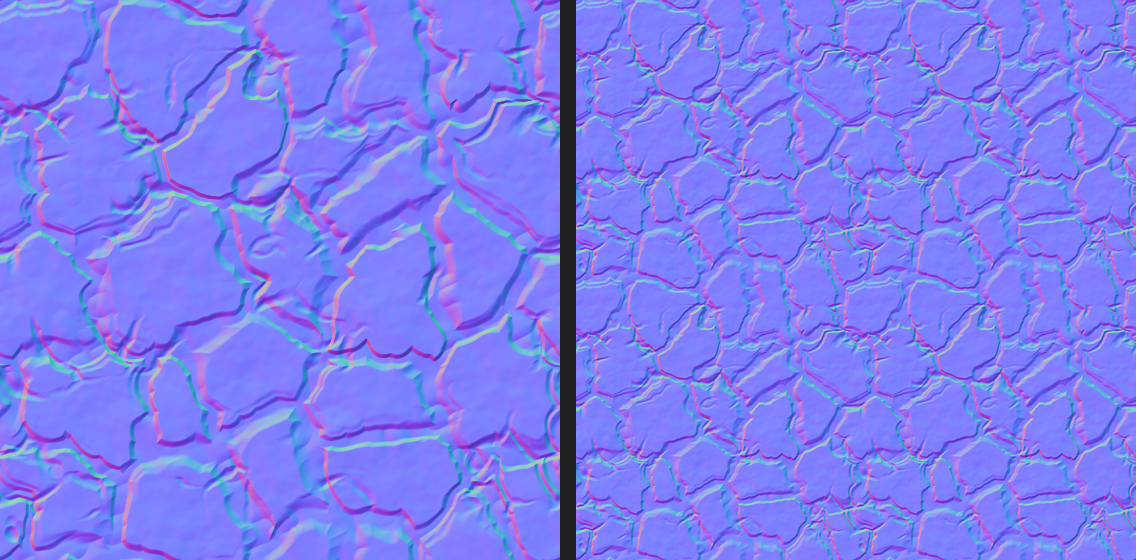
Left: one tile. Right: repeated 2 by 2.
Write a three.js fragment shader that draws this texture map.

```glsl
varying vec2 vUv;

const float DEPTH = 0.0145;   // crack depth in canvas units
const float TEXEL = 0.0017;   // half width of the slope filter

vec2 hash2(vec2 p) {
  vec3 q = fract(vec3(p.xyx) * vec3(0.1031, 0.1030, 0.0973));
  q += dot(q, q.yzx + 33.33);
  return fract((q.xx + q.yz) * q.zy);
}

// Value noise with n repeats across the tile
float noise(vec2 p, float n, float seed) {
  vec2 cell = floor(p * n);
  vec2 f = fract(p * n);
  f = f * f * f * (f * (f * 6.0 - 15.0) + 10.0);
  float a = hash2(mod(cell, n) + seed).x;
  float b = hash2(mod(cell + vec2(1.0, 0.0), n) + seed).x;
  float c = hash2(mod(cell + vec2(0.0, 1.0), n) + seed).x;
  float d = hash2(mod(cell + 1.0, n) + seed).x;
  return mix(mix(a, b, f.x), mix(c, d, f.x), f.y);
}

// Noise folded into sharp creases
float crease(vec2 p, float n, float seed) {
  return abs(2.0 * noise(p, n, seed) - 1.0);
}

// Whole-number rotation, so the turned noise still wraps
vec2 turn(vec2 p) {
  return vec2(2.0 * p.x + p.y, 2.0 * p.y - p.x);
}

vec2 jagged(vec2 p, float n, float seed) {
  return vec2(crease(p, n, seed), crease(p, n, seed + 41.0)) - 0.4;
}

// Distance to the nearest cell border (x) and a random cell id (y)
vec2 slabs(vec2 p, float n, float seed) {
  vec2 base = floor(p * n);
  vec2 f = fract(p * n);
  vec2 nearCell = vec2(0.0);
  vec2 nearVec = vec2(0.0);
  float nearest = 9.0;
  for (int j = -1; j <= 1; j++) {
    for (int i = -1; i <= 1; i++) {
      vec2 g = vec2(float(i), float(j));
      vec2 r = g + 0.05 + 0.9 * hash2(mod(base + g, n) + seed) - f;
      if (dot(r, r) < nearest) {
        nearest = dot(r, r);
        nearVec = r;
        nearCell = g;
      }
    }
  }
  float border = 9.0;
  for (int j = -2; j <= 2; j++) {
    for (int i = -2; i <= 2; i++) {
      vec2 g = nearCell + vec2(float(i), float(j));
      vec2 r = g + 0.05 + 0.9 * hash2(mod(base + g, n) + seed) - f;
      vec2 across = r - nearVec;
      if (dot(across, across) > 0.0001) {
        border = min(border, dot(0.5 * (r + nearVec), normalize(across)));
      }
    }
  }
  return vec2(border / n, hash2(mod(base + nearCell, n) + seed + 7.0).y);
}

float wall(float d, float start, float width) {
  return smoothstep(start, start + width, d);
}

// Slabs with uneven, partly stepped walls
float slabHeight(vec2 p, vec2 slab) {
  float id = 10.0 + 60.0 * slab.y;
  float start = 0.003 + 0.012 * noise(p, 19.0, id);
  float soft = noise(p, 6.0, id + 5.0);
  float width = mix(0.008, 0.026, soft * soft);
  float ledge = 0.35 * smoothstep(0.5, 0.75, noise(p, 5.0, id + 9.0));
  float outer = wall(slab.x, start, width);
  float inner = wall(slab.x, start + 0.014, 0.011);
  return mix(outer, inner, ledge) * mix(0.75, 1.1, slab.y);
}

// Short side cracks that die out inside a slab
float branches(vec2 p, vec2 q, float border) {
  float line = 1.0 - wall(slabs(q, 9.0, 83.0).x, 0.001, 0.010);
  float patches = smoothstep(0.56, 0.70, noise(p, 8.0, 29.0));
  return line * patches * (1.0 - smoothstep(0.02, 0.075, border));
}

float grain(vec2 p) {
  vec2 t = turn(p);
  return 0.0050 * noise(t, 5.0, 3.0) + 0.0018 * noise(t, 14.0, 13.0)
       + 0.0007 * noise(t, 33.0, 23.0) + 0.0010 * crease(p, 17.0, 37.0);
}

float height(vec2 p) {
  vec2 q = p + 0.050 * jagged(p, 5.0, 11.0) + 0.026 * jagged(p, 13.0, 17.0)
         + 0.008 * jagged(turn(p), 14.0, 19.0);
  vec2 slab = slabs(q, 5.0, 53.0);
  float h = slabHeight(p, slab);
  float rubble = 0.35 * (1.0 - h) * crease(turn(p), 11.0, 61.0);
  h += rubble - 0.6 * branches(p, q, slab.x);
  return DEPTH * h + grain(p);
}

void main() {
  vec2 e = vec2(TEXEL, 0.0);
  float dx = height(vUv + e.xy) - height(vUv - e.xy);
  float dy = height(vUv + e.yx) - height(vUv - e.yx);
  // Slope to surface direction, with the side axis mirrored
  vec3 normal = normalize(vec3(vec2(dx, -dy) / (2.0 * TEXEL), 1.0));
  vec3 color = 0.5 + 0.5 * normal * vec3(0.75, 0.75, 0.99);
  gl_FragColor = vec4(color, 1.0);
}
```
